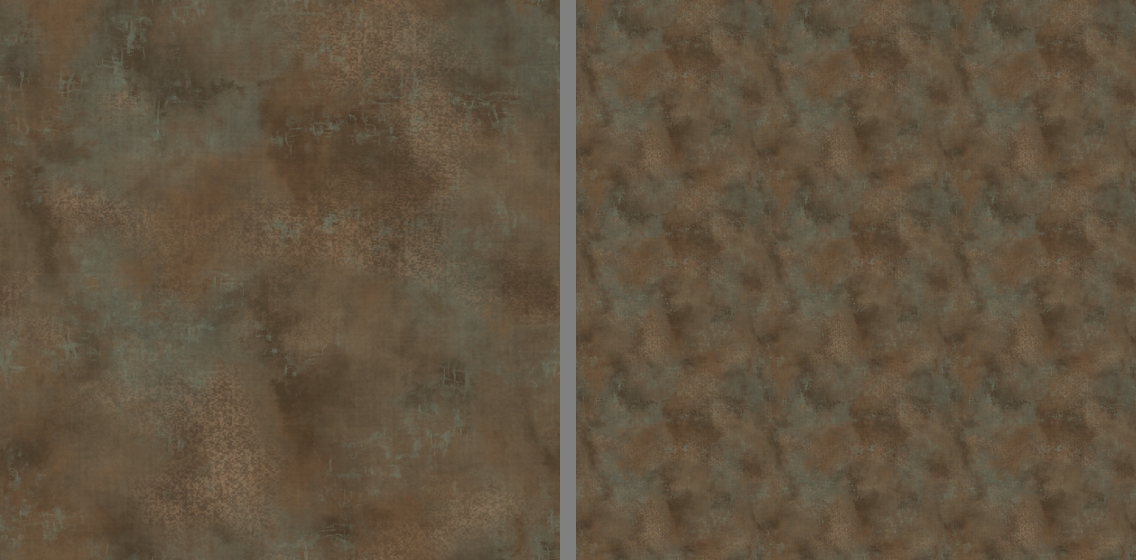
Left: one tile. Right: repeated 3 by 3.
A WebGL 1 fragment shader for this texture:

```glsl
precision highp float;
// Aged bronze plaster: soft clouds of brown, rust and grey-green, with dark
// stains, sandy speckle and pale verdigris scratches. All layers are built
// from noise on wrapped lattices, so the square tiles seamlessly.

uniform vec2 u_resolution;

const vec3 BROWN = vec3(0.395, 0.333, 0.252);
const vec3 PATINA = vec3(0.372, 0.362, 0.298);
const vec3 RUST = vec3(0.405, 0.295, 0.195);
const vec3 STAIN = vec3(0.250, 0.192, 0.132);
const vec3 SAND = vec3(0.500, 0.405, 0.305);
const vec3 VERDIGRIS = vec3(0.405, 0.445, 0.380);

// Random value of a lattice point; the half step keeps the wrap exact.
float latticeHash(vec2 cell, vec2 period, float seed) {
  vec2 p = floor(mod(cell + 0.5, period)) + seed;
  return fract(sin(dot(p, vec2(127.1, 311.7))) * 43758.5453);
}

// Value noise in 0..1 that repeats after a whole number of cells.
float noise(vec2 uv, vec2 period, float seed) {
  vec2 p = uv * period + seed * vec2(0.37, 0.71);
  vec2 cell = floor(p);
  vec2 f = p - cell;
  f = f * f * (3.0 - 2.0 * f);
  float low = mix(latticeHash(cell, period, seed), latticeHash(cell + vec2(1.0, 0.0), period, seed), f.x);
  float high = mix(latticeHash(cell + vec2(0.0, 1.0), period, seed), latticeHash(cell + 1.0, period, seed), f.x);
  return mix(low, high, f.y);
}

// Slope of a lattice point's random direction at offset f from it.
float slope(vec2 cell, vec2 corner, vec2 f, vec2 period, float seed) {
  float angle = 6.2832 * latticeHash(cell + corner, period, seed);
  return dot(vec2(cos(angle), sin(angle)), f - corner);
}

// Gradient noise around 0.5, free of the square look of value noise.
float cloud(vec2 uv, vec2 period, float seed) {
  vec2 p = uv * period + seed * vec2(0.37, 0.71);
  vec2 cell = floor(p);
  vec2 f = p - cell;
  vec2 s = f * f * f * (f * (f * 6.0 - 15.0) + 10.0);
  float low = mix(slope(cell, vec2(0.0), f, period, seed), slope(cell, vec2(1.0, 0.0), f, period, seed), s.x);
  float high = mix(slope(cell, vec2(0.0, 1.0), f, period, seed), slope(cell, vec2(1.0), f, period, seed), s.x);
  return 0.5 + 0.85 * mix(low, high, s.y);
}

float fbm(vec2 uv, vec2 period, float gain, float seed) {
  float sum = 0.0;
  float total = 0.0;
  float amplitude = 1.0;
  for (int i = 0; i < 5; i++) {
    sum += amplitude * cloud(uv, period, seed + float(i) * 7.3);
    total += amplitude;
    period *= 2.0;
    amplitude *= gain;
  }
  return sum / total;
}

// Bends the coordinates by a wrapped offset.
vec2 warp(vec2 uv, float amount, vec2 period, float seed) {
  return uv + amount * (vec2(fbm(uv, period, 0.5, seed), fbm(uv, period, 0.5, seed + 41.0)) - 0.5);
}

// Meandering, mostly upright bands with crumbling edges.
float stainBands(vec2 uv, float crumble, float seed) {
  float ridge = abs(cloud(uv, vec2(4.0, 2.0), seed) - 0.5);
  float band = 1.0 - smoothstep(0.0, 0.16, ridge + (0.5 - crumble) * 0.4);
  return band * smoothstep(0.46, 0.66, fbm(uv, vec2(4.0), 0.5, seed + 5.0));
}

// Thin broken strokes; the period sets their direction.
float strokes(vec2 uv, vec2 period, float seed) {
  return smoothstep(0.55, 0.85, noise(uv, period, seed) * 0.75 + noise(uv, period * 0.5, seed + 3.0) * 0.25);
}

void main() {
  vec2 uv = gl_FragCoord.xy / u_resolution;
  vec2 bent = warp(uv, 0.12, vec2(4.0), 3.0);
  float mottle = fbm(warp(uv, 0.03, vec2(10.0), 9.0), vec2(18.0), 0.72, 12.0);
  float grain = noise(uv, vec2(360.0), 17.0) * 0.6 + noise(uv, vec2(210.0), 52.0) * 0.4;

  // Broad clouds, roughened by the mottle
  float rough = (mottle - 0.5) * 0.5;
  float patina = smoothstep(0.38, 0.65, fbm(bent, vec2(3.0), 0.5, 21.0) + rough);
  float rust = smoothstep(0.46, 0.70, fbm(bent, vec2(4.0, 3.0), 0.5, 33.0) + rough);
  vec3 color = mix(BROWN, PATINA, patina * 0.9);
  color = mix(color, RUST, rust * 0.65);

  // Sandy patches with gritty speckle
  float sand = smoothstep(0.48, 0.74, fbm(bent, vec2(3.0, 4.0), 0.5, 47.0));
  float grit = smoothstep(0.25, 0.75, grain);
  color = mix(color, SAND, sand * (0.4 + 0.4 * grit)) * (1.0 - 0.12 * sand * (1.0 - grit));

  // Dark upright stains and loose blotches
  float bands = stainBands(bent, mottle, 58.0);
  float blotch = smoothstep(0.53, 0.78, fbm(bent, vec2(5.0), 0.5, 64.0) + rough * 1.2);
  color = mix(color, STAIN, clamp(bands * 0.55 + blotch * 0.5, 0.0, 0.7));

  // Verdigris flecks and scratches, gathered in worn areas
  float worn = smoothstep(0.47, 0.66, fbm(bent, vec2(5.0), 0.5, 71.0) + rough * 0.5);
  vec2 shaky = warp(uv, 0.02, vec2(16.0), 77.0);
  float scratches = max(strokes(shaky, vec2(260.0, 48.0), 79.0), strokes(shaky, vec2(48.0, 260.0), 86.0) * 0.8);
  float fleck = smoothstep(0.52, 0.68, fbm(shaky, vec2(32.0), 0.7, 91.0));
  scratches *= smoothstep(0.44, 0.58, mottle);
  color = mix(color, VERDIGRIS, worn * clamp(scratches * 0.55 + fleck * 0.4, 0.0, 0.65));

  // Uneven light, faint brushed weave and fine grain
  float weave = noise(uv, vec2(240.0, 20.0), 95.0) + noise(uv, vec2(20.0, 240.0), 98.0) - 1.0;
  float light = 1.0 + (fbm(uv, vec2(6.0), 0.5, 103.0) - 0.5) * 0.25;
  light += (mottle - 0.5) * 0.30 + weave * 0.045 + (grain - 0.5) * 0.09;
  gl_FragColor = vec4(color * light, 1.0);
}
```
